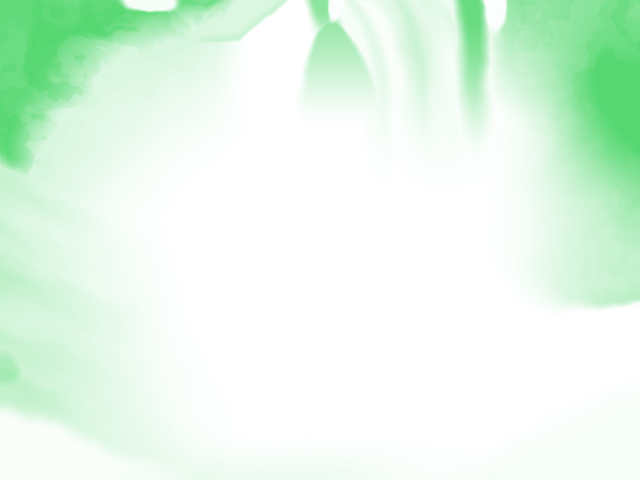
Write a WebGL 1 fragment shader that draws this background.

```glsl
precision highp float;
// Green watercolour washes bleeding in from the edges of white paper.
// Each wash is a soft shape adding pigment; gradient noise warps its rim
// and terraced noise gives the overlapping, dried layers of paint.
uniform vec2 u_resolution;

const vec3 PAPER = vec3(0.996, 1.0, 0.997);
const vec3 PIGMENT = vec3(0.340, 0.845, 0.445);
const float ASPECT = 4.0 / 3.0;
const float WARP = 0.034;        // wobble of the paint rims
const float LAYER_STEPS = 9.0;   // terraces in the dried paint
const float LAYER_DEPTH = 0.7;   // contrast between terraces
const float RIM = 0.006;         // softness of crisp rims

vec2 gradientAt(vec2 cell) {
  float angle = 6.2832 * fract(sin(dot(cell, vec2(127.1, 311.7))) * 43758.5);
  return vec2(cos(angle), sin(angle));
}

float gradientNoise(vec2 p) {
  vec2 i = floor(p), f = fract(p);
  vec2 w = f * f * f * (f * (f * 6.0 - 15.0) + 10.0);
  vec2 e = vec2(1.0, 0.0);
  float low = mix(dot(gradientAt(i), f), dot(gradientAt(i + e), f - e), w.x);
  float high = mix(dot(gradientAt(i + e.yx), f - e.yx),
                   dot(gradientAt(i + 1.0), f - 1.0), w.x);
  return mix(low, high, w.y);
}

float fbm(vec2 p) {
  float sum = 0.0, amp = 0.6;
  for (int i = 0; i < 4; i++) {
    sum += amp * gradientNoise(p);
    p = mat2(1.6, 1.2, -1.2, 1.6) * p + 7.3;
    amp *= 0.5;
  }
  return sum;
}

float terraces(float v) {
  float t = v * LAYER_STEPS;
  return (floor(t) + smoothstep(0.35, 0.65, fract(t))) / LAYER_STEPS;
}

// 1 where v is below the limit, falling to 0 across the softness.
float below(float v, float limit, float softness) {
  return 1.0 - smoothstep(limit - softness, limit + softness, v);
}

float blob(vec2 p, vec2 centre, vec2 radius, float softness) {
  return below(length((p - centre) / radius), 1.0, softness);
}

// Upper left corner: dense star-shaped corner inside a paler veil.
float leftCorner(vec2 p, float layers) {
  float star = sqrt(max(p.x, 0.0)) + sqrt(max(p.y, 0.0));
  float dense = below(star, 0.81 + 0.25 * layers, 0.16);
  float veil = 0.22 * below(star, 1.07, 0.2) * below(p.x, 0.53, 0.08);
  float cut = below(p.y, 0.335 + 0.6 * p.x, 0.03);
  return max(dense * (0.93 + 0.7 * layers), veil * (1.0 + layers)) * cut;
}

// Left side: long curved brush streaks ending in a darker lower rim.
float leftWash(vec2 p) {
  float brush = fbm(vec2(p.x * 3.0, (p.y - 0.55 * p.x + 0.4 * p.x * p.x) * 13.0));
  float reach = 1.0 - smoothstep(-0.08, 0.2 + 0.35 * p.y, p.x);
  float rim = 0.855 + 0.36 * p.x - p.y;
  float wash = reach * (0.30 + 0.24 * brush) * smoothstep(0.22, 0.38, p.y);
  wash += 0.11 * exp(-pow((rim - 0.035) / 0.045, 2.0)) * below(p.x, 0.25, 0.25);
  return wash * smoothstep(-0.02, 0.03, rim) + 0.03 * reach;
}

// Right side: strong top, a paler flank and a curved lower rim.
float rightWash(vec2 p, float layers) {
  float drop = p.y - 0.05 - 0.75 * (p.x - 1.02);
  float top = 0.52 + 0.26 * smoothstep(1.02, 1.25, p.x) + 0.9 * layers;
  top *= 1.0 - smoothstep(-0.1, 0.2, drop);
  top *= smoothstep(0.99, 1.06, p.x);
  vec2 fromCore = p - vec2(1.33, 0.24);
  float dense = 0.42 * exp(-dot(fromCore, fromCore) * 60.0);
  float flank = 0.44 * smoothstep(1.0, 1.38, p.x) * (1.0 + layers);
  flank *= smoothstep(0.1, 0.3, p.y);
  float rim = 0.64 - 1.6 * (p.x - 1.26) * (p.x - 1.26);
  float softness = mix(0.06, 0.01, smoothstep(1.05, 1.25, p.x));
  return (top + dense + flank - top * flank) * below(p.y, rim, softness);
}

// Top centre: a pool, a petal, hanging streaks and a dark strip.
float topShapes(vec2 p, vec2 q) {
  float poolRim = 0.088 - 0.9 * max(q.x - 0.5, 0.0);
  float inPool = below(q.y, poolRim, RIM) * smoothstep(0.36, 0.43, q.x);
  float pool = inPool * (0.21 + 0.12 * smoothstep(0.025, 0.0, poolRim - q.y));
  float fall = max(p.y - 0.043, 0.0);
  float halfWidth = 0.078 * sqrt(min(fall / 0.16, 1.0));
  float softness = RIM + 0.05 * fall;
  float petal = below(abs(q.x - 0.694 - 0.08 * fall), halfWidth, softness);
  petal *= 0.6 * (1.0 - smoothstep(0.0, 0.27, p.y)) + 0.05 * below(p.y, 0.22, 0.06);
  petal *= smoothstep(0.038, 0.05, p.y);
  float stem = 0.68 * below(abs(q.x - 0.665 - 0.4 * q.y), 0.03, 0.014) * below(q.y, 0.06, 0.04);
  float lane = q.x - 0.07 * (1.0 - exp(-q.y * 12.0));
  float streaks = 0.19 + 0.3 * gradientNoise(vec2(lane * 26.0, q.y * 3.0));
  streaks *= smoothstep(0.68, 0.72, lane) * below(lane, 0.93, 0.06);
  streaks *= 1.0 - 0.85 * exp(-pow((lane - 0.765) / 0.028, 2.0));
  streaks *= 1.0 - smoothstep(0.03, 0.42, p.y);
  float strip = below(abs(q.x - 0.982 - 0.03 * q.y), 0.025, 0.014 + 0.05 * q.y);
  strip *= 0.9 * (1.0 - smoothstep(0.02, 0.36, p.y));
  return max(max(max(pool, petal), max(stem, strip)), streaks);
}

void main() {
  vec2 uv = gl_FragCoord.xy / u_resolution;
  vec2 p = vec2(uv.x * ASPECT, 1.0 - uv.y);  // y is depth below the top
  vec2 warp = vec2(fbm(p * 7.0), fbm(p * 7.0 + 31.7));
  vec2 q = p + WARP * warp;
  float layers = LAYER_DEPTH * terraces(0.6 * fbm(p * 6.0 + warp));

  // Bare paper showing through, applied to the broad washes first.
  float gap = smoothstep(0.44, 0.53, q.x) * below(q.x, 0.68, 0.04) * below(q.y, 0.27, 0.08);
  float paint = leftCorner(q, layers) * (1.0 - gap);
  paint = max(paint, topShapes(p, mix(p, q, 0.6)));
  paint = max(paint, rightWash(q, layers));
  paint = max(paint, leftWash(q));

  // Faint lower washes and one dark stain on the left.
  float lowerRim = 0.79 + 0.5 * (ASPECT - q.x);
  paint += 0.04 * smoothstep(-0.03, 0.05, q.y - lowerRim);
  paint += 0.12 * smoothstep(0.90, 1.02, q.y) * exp(-pow((q.x - 0.55) / 0.28, 2.0));
  paint += 0.18 * blob(q, vec2(0.003, 0.772), vec2(0.027, 0.034), 0.35);

  // White drips along the top.
  float drips = blob(q, vec2(0.312, 0.0), vec2(0.058, 0.024), 0.2);
  drips = max(drips, blob(q, vec2(0.702, 0.01), vec2(0.019, 0.034), 0.2));
  drips = max(drips, blob(q, vec2(1.03, 0.01), vec2(0.024, 0.064), 0.2));
  paint *= 1.0 - 0.95 * drips;
  gl_FragColor = vec4(mix(PAPER, PIGMENT, clamp(paint, 0.0, 1.0)), 1.0);
}
```
